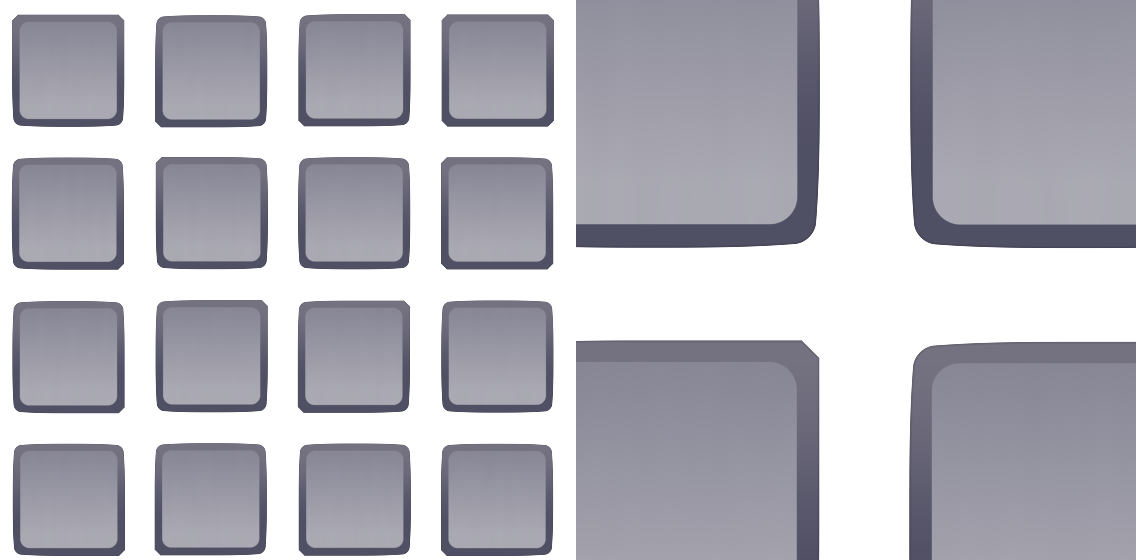
Left, the full canvas; right, a detail of the centre.
Give the GLSL for this pattern, as a WebGL 1 fragment shader.

```glsl
precision highp float;

uniform vec2 u_resolution;

const vec2 FIRST_CENTER = vec2(0.1220, 0.1263);
const float PITCH = 0.2554;
const float HALF_KEY = 0.1002;
const float HALF_FACE = 0.0868;

float hash(vec2 p) {
  vec3 q = fract(vec3(p.xyx) * 0.1031);
  q += dot(q, q.yzx + 33.33);
  return fract((q.x + q.y) * q.z);
}

float gradientDot(vec2 corner, vec2 offset) {
  float angle = 6.28318 * hash(corner);
  return dot(vec2(cos(angle), sin(angle)), offset);
}

float gradientNoise(vec2 p) {
  vec2 i = floor(p);
  vec2 f = p - i;
  vec2 u = f * f * (3.0 - 2.0 * f);
  vec2 e = vec2(1.0, 0.0);
  float low = mix(gradientDot(i, f), gradientDot(i + e.xy, f - e.xy), u.x);
  float high = mix(gradientDot(i + e.yx, f - e.yx), gradientDot(i + e.xx, f - e.xx), u.x);
  return mix(low, high, u.y);
}

float roundedBox(vec2 p, vec2 halfSize, float radius) {
  vec2 d = abs(p) - halfSize + radius;
  return length(max(d, 0.0)) + min(max(d.x, d.y), 0.0) - radius;
}

float chamferedBox(vec2 p, float halfSize, float cut) {
  vec2 q = abs(p);
  float diagonal = (q.x + q.y - 2.0 * halfSize + cut) * 0.7071;
  return max(max(q.x, q.y) - halfSize, diagonal);
}

// Sides curve inward toward the rounded corner
float bowedBox(vec2 p, float halfSize, float bow, float radius) {
  vec2 along = min(abs(p.yx) / halfSize, 1.0);
  return roundedBox(p, halfSize - bow * along * along * along, radius);
}

// Each corner is either cut or worn round
float keyShape(vec2 p, vec2 id, float halfSize) {
  vec2 quadrant = step(0.0, p);
  float choice = hash(id * 2.0 + quadrant + 17.0);
  float cutCorner = chamferedBox(p, halfSize, 0.0105);
  float wornCorner = bowedBox(p, halfSize, 0.0036, 0.0115);
  return choice < 0.44 ? cutCorner : wornCorner;
}

float coverage(float dist, float pixel) {
  return 1.0 - smoothstep(-0.5 * pixel, 0.5 * pixel, dist);
}

vec3 rimColor(float height) {
  vec3 top = vec3(0.455, 0.445, 0.505);
  vec3 bottom = vec3(0.315, 0.312, 0.395);
  return mix(top, bottom, smoothstep(0.02, 0.72, height));
}

vec3 faceColor(float height, vec2 p, vec2 id) {
  vec3 top = vec3(0.530, 0.525, 0.585);
  vec3 bottom = vec3(0.665, 0.663, 0.700);
  float streak = gradientNoise(p * vec2(70.0, 12.0) + id * 19.7);
  return mix(top, bottom, clamp(height / 0.85, 0.0, 1.0)) + 0.008 * streak;
}

void main() {
  vec2 uv = gl_FragCoord.xy / u_resolution;
  float pixel = 1.0 / min(u_resolution.x, u_resolution.y);

  // Grid cells run down from the upper left
  vec2 grid = (vec2(uv.x, 1.0 - uv.y) - FIRST_CENTER) / PITCH;
  vec2 id = floor(grid + 0.5);
  vec2 p = (grid - id) * PITCH;
  p -= 0.0022 * (vec2(hash(id + 3.1), hash(id + 8.7)) - 0.5);

  float keyDist = keyShape(p, id, HALF_KEY);
  float faceDist = roundedBox(p + vec2(0.0, 0.0006), vec2(HALF_FACE), 0.0165);

  // Rim with a fine dark outline, then the inset face
  vec3 rim = rimColor(0.5 + 0.5 * p.y / HALF_KEY);
  rim *= 1.0 - 0.14 * smoothstep(-0.0018, 0.0, keyDist);
  vec3 face = faceColor(0.5 + 0.5 * p.y / HALF_FACE, p, id);

  vec3 color = mix(vec3(1.0), rim, coverage(keyDist, pixel));
  color = mix(color, face, coverage(faceDist, 1.5 * pixel));
  gl_FragColor = vec4(color, 1.0);
}
```
